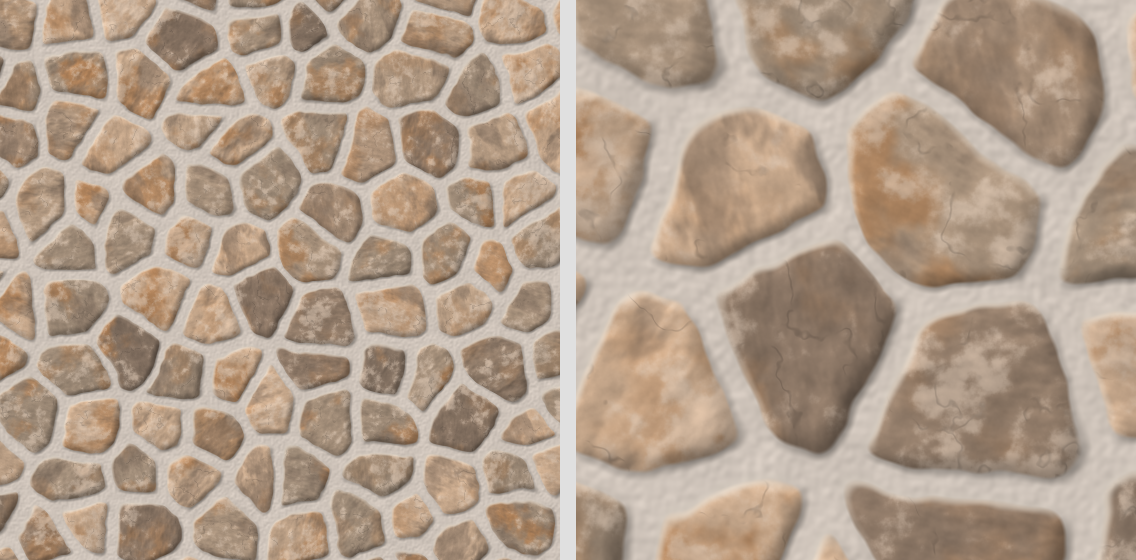
Left: the whole. Right: its middle third, enlarged.
Reproduce this texture procedurally as a three.js fragment shader.

```glsl
// Irregular field stones set in pale sandy mortar, lit from the upper left.
// Staggered cellular noise gives the stones; a soft minimum of the distances
// to their borders rounds the corners, and layered noise weathers the faces.
varying vec2 vUv;

const vec2 GRID = vec2(9.0, 10.0);
const vec2 TO_LIGHT = vec2(-0.64, 0.77);
const float ROUNDING = 0.0045;

const vec3 MORTAR = vec3(0.805, 0.763, 0.725);
const vec3 RIM = vec3(0.89, 0.85, 0.80);
const vec3 TAN = vec3(0.775, 0.655, 0.545);
const vec3 TAUPE = vec3(0.615, 0.540, 0.465);
const vec3 UMBER = vec3(0.475, 0.405, 0.350);
const vec3 OCHRE = vec3(0.680, 0.490, 0.325);
const vec3 CHALK = vec3(0.755, 0.685, 0.620);

struct Stone {
  vec2 id;
  float dist;   // distance to the cell border
  vec2 inward;  // direction from the border to the middle
};

float hash(vec2 p) {
  vec3 q = fract(vec3(p.xyx) * 0.1031);
  q += dot(q, q.yzx + 33.33);
  return fract((q.x + q.y) * q.z);
}

vec2 hash2(vec2 p) {
  return vec2(hash(p + 17.3), hash(p + 71.9));
}

float noise(vec2 p) {
  vec2 i = floor(p);
  vec2 f = fract(p);
  f = f * f * (3.0 - 2.0 * f);
  float low = mix(hash(i), hash(i + vec2(1.0, 0.0)), f.x);
  float high = mix(hash(i + vec2(0.0, 1.0)), hash(i + 1.0), f.x);
  return mix(low, high, f.y);
}

float fbm(vec2 p) {
  float sum = 0.0;
  float amp = 0.5;
  for (int i = 0; i < 5; i++) {
    sum += amp * noise(p);
    p = mat2(1.6, 1.2, -1.2, 1.6) * p + 9.7;
    amp *= 0.52;
  }
  return sum;
}

// Middle of the stone in a grid cell; every second row is shifted.
vec2 site(vec2 cell) {
  vec2 jitter = 0.5 + 0.72 * (hash2(cell) - 0.5);
  return (cell + vec2(0.5 * mod(cell.y, 2.0), 0.0) + jitter) / GRID;
}

Stone findStone(vec2 p) {
  vec2 base = floor(p * GRID);
  vec2 id = base;
  float nearest = 9.0;
  for (int y = -2; y <= 2; y++) {
    for (int x = -2; x <= 2; x++) {
      vec2 cell = base + vec2(float(x), float(y));
      float d = distance(site(cell), p);
      if (d < nearest) { nearest = d; id = cell; }
    }
  }
  vec2 own = site(id);
  float total = 0.0;
  vec2 slope = vec2(0.0);
  for (int y = -2; y <= 2; y++) {
    for (int x = -2; x <= 2; x++) {
      if (x == 0 && y == 0) continue;
      vec2 other = site(id + vec2(float(x), float(y)));
      vec2 n = normalize(other - own);
      float w = exp(-dot(0.5 * (own + other) - p, n) / ROUNDING);
      total += w;
      slope -= n * w;
    }
  }
  return Stone(id, -ROUNDING * log(total), slope / total);
}

// Layered rock height, turned by an angle of its own for each stone.
float strata(vec2 p, float angle, vec2 seed) {
  float c = cos(angle);
  float s = sin(angle);
  return fbm(mat2(c, s, -s, c) * p * vec2(13.0, 24.0) + seed);
}

vec3 stoneColor(vec2 p, vec2 id) {
  vec2 seed = 40.0 * hash2(id + 5.0);
  float angle = 6.28 * hash(id + 3.0);
  float height = strata(p, angle, seed);
  float relief = height - strata(p + 0.004 * TO_LIGHT, angle, seed);
  float stain = fbm(p * 17.0 + seed.yx);
  float speckle = fbm(p * 75.0 + seed);

  vec3 color = mix(TAUPE, TAN, smoothstep(0.1, 0.8, hash(id + 8.0)));
  color = mix(color, UMBER, 0.75 * smoothstep(0.72, 0.95, hash(id + 12.0)));
  float warmth = 0.2 + 0.7 * hash(id + 21.0);
  color = mix(color, OCHRE, warmth * smoothstep(0.47, 0.68, stain));
  color = mix(color, CHALK, 0.6 * smoothstep(0.50, 0.66, 0.5 * (height + speckle)));
  color = mix(color, UMBER, 0.45 * smoothstep(0.46, 0.30, height));
  float crack = 1.0 - smoothstep(0.0, 0.018, abs(stain - 0.45));
  color *= 1.0 - 0.12 * crack * smoothstep(0.4, 0.6, speckle);
  return color * (1.0 + 0.95 * relief + 0.28 * (speckle - 0.48));
}

vec3 mortarColor(vec2 p) {
  float grain = noise(p * 230.0) - noise(p * 230.0 + 0.6 * TO_LIGHT);
  return MORTAR * (1.0 + 0.09 * grain + 0.09 * (fbm(p * 60.0) - 0.48));
}

void main() {
  // Bend and chip the outlines
  vec2 p = vUv;
  vec2 bend = vec2(noise(p * 15.0), noise(p * 15.0 + 31.0)) - 0.5;
  Stone stone = findStone(p + 0.016 * bend);
  float gap = 0.0065 + 0.005 * hash(stone.id + 2.0);
  float edge = stone.dist - gap - 0.0035 * (noise(p * 75.0) - 0.5);
  float facing = -dot(stone.inward, TO_LIGHT);
  float lit = max(facing + 0.15, 0.0);
  float shaded = max(-facing, 0.0);

  // Mortar with the shadow cast by the stone
  vec3 mortar = mortarColor(p);
  float contact = smoothstep(-0.006, 0.0, edge);
  mortar *= 1.0 - contact * (0.06 + 0.30 * shaded);
  mortar = mix(mortar, RIM, 0.5 * contact * lit);

  // Rounded stone with a pale lit rim
  vec3 face = stoneColor(p, stone.id);
  float bevel = 1.0 - smoothstep(0.0, 0.013, edge);
  face *= 1.0 + bevel * (0.12 * lit - 0.36 * shaded);
  face = mix(face, RIM, 0.75 * min(lit, 1.0) * (1.0 - smoothstep(0.0005, 0.005, edge)));

  gl_FragColor = vec4(mix(mortar, face, smoothstep(-0.0014, 0.0014, edge)), 1.0);
}
```
